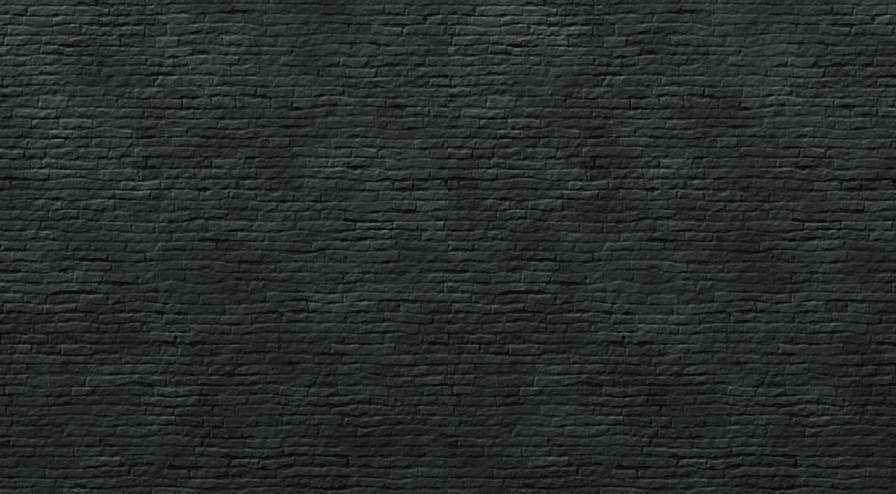
This texture is drawn by a Shadertoy shader. Its source:

```glsl
const float COURSES = 48.0;         // brick rows down the canvas
const float BRICKS_ACROSS = 30.0;   // average bricks per row
const float PANELS_ACROSS = 2.0;    // the wall panel repeats sideways
const int SAMPLES = 2;              // supersampling per axis

const vec3 SLATE = vec3(0.94, 1.03, 1.03);
const vec3 SOOT = vec3(1.02, 1.0, 0.97);

float hash(vec2 p) {
    vec3 q = fract(p.xyx * 0.1031);
    q += dot(q, q.yzx + 33.33);
    return fract((q.x + q.y) * q.z);
}

float noise(vec2 p) {
    vec2 cell = floor(p);
    vec2 f = fract(p);
    f = f * f * (3.0 - 2.0 * f);
    float low = mix(hash(cell), hash(cell + vec2(1, 0)), f.x);
    float high = mix(hash(cell + vec2(0, 1)), hash(cell + vec2(1, 1)), f.x);
    return mix(low, high, f.y);
}

float fbm(vec2 p) {
    float sum = 0.0;
    float amplitude = 0.5;
    for (int i = 0; i < 3; i++) {
        sum += amplitude * noise(p);
        p = p * 2.07 + 17.3;
        amplitude *= 0.6;
    }
    return sum;
}

// Horizontal position of an unevenly spaced vertical joint
float jointAt(float index, float row) {
    return index + 0.65 * hash(vec2(index + 7.0, row + 31.0));
}

// Distance to a vertical joint; some joints are painted over
float jointDistance(float x, float index, float row, float brickWidth) {
    float filling = hash(vec2(index + 53.0, row + 11.0));
    return abs(x - jointAt(index, row)) * brickWidth + 0.22 * filling;
}

// x: surface height, y: brick coverage, z: tone of the individual brick
vec3 wallSurface(vec2 p, float brickWidth, float panelWidth) {
    // Courses wander, yet line up where panels meet
    float fade = smoothstep(0.0, 4.0, min(p.x, panelWidth - p.x));
    vec2 q = p;
    q.y += 0.45 * fade * (noise(p * vec2(0.32, 0.6) + 3.7) - 0.5);
    q.x += 0.40 * (noise(p * 1.1 + 41.0) - 0.5);

    float row = floor(q.y);
    float x = q.x / brickWidth + 0.5 * mod(row, 2.0) + 0.4 * hash(vec2(row, 5.0));
    float index = floor(x);
    index -= step(x, jointAt(index, row));

    float sideGap = min(jointDistance(x, index, row, brickWidth),
                        jointDistance(x, index + 1.0, row, brickWidth));
    float bedGap = min(fract(q.y), 1.0 - fract(q.y));
    float chips = 0.55 * (fbm(p * vec2(0.9, 1.5) + 9.0) - 0.47);
    float brick = smoothstep(0.0, 0.25, min(sideGap, bedGap) + chips);

    float tone = hash(vec2(index + 19.0, row + 73.0));
    float grain = fbm(p * vec2(1.5, 2.3));
    float height = brick * (0.45 + 0.55 * tone) + 1.75 * grain;
    return vec3(height, brick, tone);
}

// Relief lit from the upper left
float reliefShade(vec2 p, float brickWidth, float panelWidth) {
    vec2 towardLight = vec2(-0.13, 0.18);
    vec3 here = wallSurface(p, brickWidth, panelWidth);
    vec3 above = wallSurface(p + towardLight, brickWidth, panelWidth);
    float slope = here.x - above.x;
    slope *= slope < 0.0 ? 0.85 : 1.05;
    float roughness = 0.6 + 0.8 * noise(p * vec2(0.25, 0.6) + 61.0);
    float pit = smoothstep(0.64, 0.85, noise(p * vec2(0.35, 1.0) + 87.0));
    float shade = 0.161 + 0.115 * roughness * slope;
    shade += 0.022 * (here.y - 0.75) + 0.030 * (here.z - 0.5);
    return shade - 0.06 * pit * (1.0 - here.y);
}

void mainImage(out vec4 fragColor, in vec2 fragCoord) {
    float aspect = iResolution.x / iResolution.y;
    float brickWidth = aspect * COURSES / BRICKS_ACROSS;
    float panelWidth = aspect * COURSES / PANELS_ACROSS;
    vec2 uv = fragCoord / iResolution.xy;

    float shade = 0.0;
    for (int j = 0; j < SAMPLES; j++) {
        for (int i = 0; i < SAMPLES; i++) {
            vec2 offset = (vec2(i, j) + 0.5) / float(SAMPLES) - 0.5;
            vec2 p = (fragCoord + offset) / iResolution.y * COURSES;
            p = vec2(mod(p.x, panelWidth), p.y + 8.4);
            shade += reliefShade(p, brickWidth, panelWidth);
        }
    }
    shade /= float(SAMPLES * SAMPLES);

    // Broad light falloff and weathered patches
    float patches = fbm(uv * vec2(aspect, 1.0) * 9.0 + 2.0);
    float falloff = mix(0.82, 1.20, uv.y);
    shade *= falloff * (0.76 + 0.50 * patches);

    float soot = (1.0 - smoothstep(0.3, 0.5, patches)) * (1.0 - uv.y);
    vec3 tint = mix(SLATE, SOOT, 0.5 * soot);
    fragColor = vec4(tint * clamp(shade, 0.045, 0.40), 1.0);
}
```
